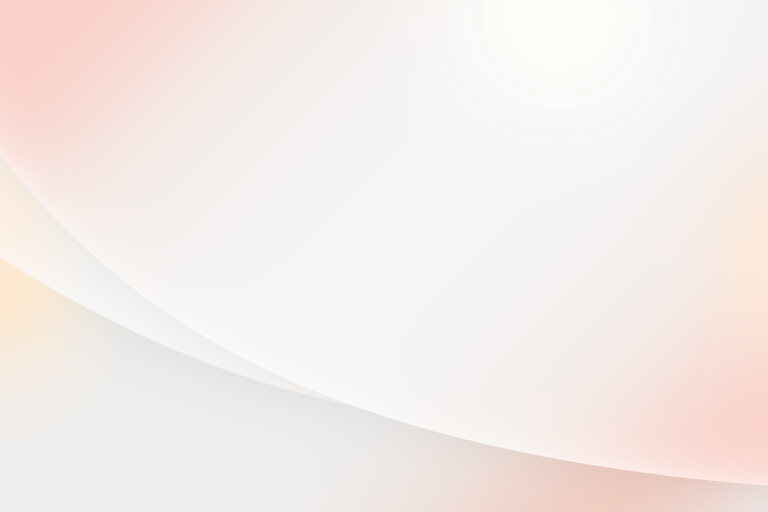
This background is drawn by a Shadertoy shader. Its source:

```glsl
// Three pale paper sheets overlap along sweeping curves, lit by soft glows.
// Each sheet has a diagonal blush gradient; signed distances to the two
// curves give the smooth edges, the lit rims and the cast shadows.

#define ASPECT 1.5
#define RIM_WIDTH 0.042
#define RIM_LIGHT 0.55
#define SHADOW_WIDTH 0.055
#define RING_STRENGTH 0.004
#define GREY vec3(0.960, 0.959, 0.960)
#define CREAM vec3(0.957, 0.926, 0.912)
#define BLUSH vec3(0.980, 0.820, 0.785)
#define PEACH vec3(0.996, 0.918, 0.845)

// Signed distance above the long upper curve, a tilted hyperbola
float upperCurve(vec2 p) {
    float q = p.x + 0.99;
    float height = 1.4345 / q + 0.15 * p.x - 0.750;
    float slope = 0.15 - 1.4345 / (q * q);
    return (p.y - height) / sqrt(1.0 + slope * slope);
}

// Signed distance above the short lower curve, a parabola
float lowerCurve(vec2 p) {
    float height = 0.498 - 0.64 * p.x + 0.318 * p.x * p.x;
    float slope = 0.636 * p.x - 0.64;
    return (p.y - height) / sqrt(1.0 + slope * slope);
}

float glow(vec2 p, vec2 center, vec2 radius) {
    vec2 q = (p - center) / radius;
    return exp(-dot(q, q));
}

// Grey through the middle, blush towards two opposite corners
vec3 topSheet(vec2 p, float diagonal) {
    float spread = abs(diagonal - 1.25);
    vec3 color = mix(GREY, CREAM, smoothstep(0.15, 0.72, spread));
    color = mix(color, BLUSH, smoothstep(0.58, 1.10, spread));

    // Warm light at the right border
    color = mix(color, PEACH, 0.9 * glow(p, vec2(1.53, 0.49), vec2(0.13, 0.19)));

    // White lamp at the top with faint rosy rings
    float r = length(p - vec2(1.09, 0.97));
    color = mix(color, vec3(0.992, 0.990, 0.978), 1.0 - smoothstep(0.05, 0.39, r));
    float ringMask = smoothstep(0.08, 0.16, r) * (1.0 - smoothstep(0.22, 0.34, r));
    color -= vec3(0.0, 1.0, 1.0) * RING_STRENGTH * ringMask * (1.0 + sin(r * 170.0));
    return color;
}

vec3 middleSheet(vec2 p) {
    vec3 color = mix(vec3(0.962, 0.964, 0.963), vec3(0.968, 0.945, 0.932),
                     smoothstep(0.40, 0.68, p.x));
    return mix(color, vec3(0.996, 0.941, 0.890), glow(p, vec2(0.0, 0.58), vec2(0.14, 0.20)));
}

vec3 bottomSheet(vec2 p, float diagonal) {
    float bell = (diagonal - 2.17) / 0.28;
    vec3 color = mix(vec3(0.937), vec3(0.938, 0.908, 0.890),
                     smoothstep(1.40, 1.95, diagonal) * (1.0 - smoothstep(2.25, 2.45, diagonal)));
    color = mix(color, vec3(0.955, 0.795, 0.745), 0.85 * exp(-bell * bell));
    color = mix(color, vec3(0.950, 0.930, 0.912), 0.6 * glow(p, vec2(0.0, 0.26), vec2(0.25, 0.18)));
    return mix(color, vec3(0.992, 0.910, 0.810), glow(p, vec2(0.0, 0.43), vec2(0.15, 0.15)));
}

// Lighten a sheet just inside its edge
vec3 litRim(vec3 color, float d, float amount) {
    return mix(color, vec3(1.0, 0.992, 0.985), amount * exp(-max(d, 0.0) / RIM_WIDTH));
}

// Darken what lies just beyond the edge of the sheet above
vec3 castShadow(vec3 color, float d, float amount) {
    return color * (1.0 - amount * exp(-max(-d, 0.0) / SHADOW_WIDTH));
}

void mainImage(out vec4 fragColor, in vec2 fragCoord) {
    vec2 p = fragCoord / iResolution.xy * vec2(ASPECT, 1.0);
    float diagonal = p.x + 1.0 - p.y;
    float edge = 0.75 / iResolution.y;
    float upper = upperCurve(p);
    float lower = lowerCurve(p);

    // Shadows of both upper sheets fall on the bottom one
    vec3 color = bottomSheet(p, diagonal);
    float away = smoothstep(0.03, 0.25, p.x);
    color = castShadow(color, max(lower, upper), 0.045 * away);

    vec3 middle = litRim(middleSheet(p), lower, 0.40);
    middle = castShadow(middle, upper, 0.035);
    color = mix(color, middle, smoothstep(-edge, edge, lower));

    vec3 top = litRim(topSheet(p, diagonal), upper, RIM_LIGHT);
    color = mix(color, top, smoothstep(-edge, edge, upper));

    fragColor = vec4(clamp(color, 0.0, 1.0), 1.0);
}
```
